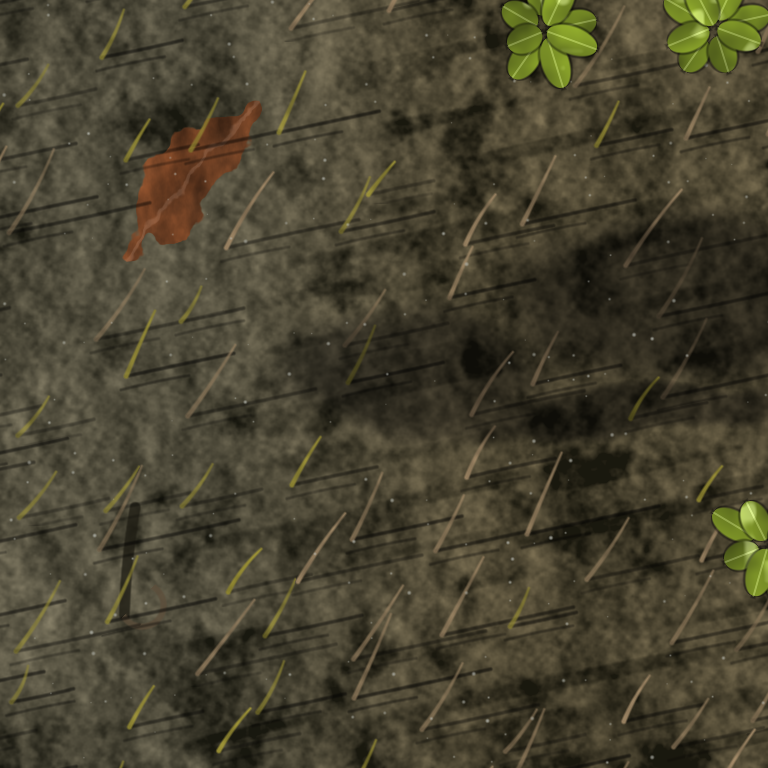
This texture is drawn by a WebGL 1 fragment shader. Its source:

```glsl
precision highp float;
// Wet mud flat seen from above: slanted thin shoots with long raking shadows,
// a rust dead leaf, green sprigs at the edges and a broad soft shade.
// Mud is layered value noise lit from the left; shoots are scattered on a grid.
uniform vec2 u_resolution;

#define MUD_DARK vec3(0.155, 0.145, 0.100)
#define MUD_LIGHT vec3(0.385, 0.355, 0.272)
#define STALK_TAN vec3(0.58, 0.49, 0.37)
#define STALK_YELLOW vec3(0.60, 0.56, 0.20)
#define LEAF_SHADE vec3(0.29, 0.34, 0.10)
#define LEAF_LIT vec3(0.55, 0.65, 0.17)
#define RUST vec3(0.47, 0.26, 0.14)
#define SHADOW_DIR vec2(0.978, 0.208)
#define CELL 0.105
#define RELIEF 2.3
#define SOFT 0.0018

float hash(vec2 p) {
  vec3 q = fract(p.xyx * vec3(0.1031, 0.1030, 0.0973));
  q += dot(q, q.yzx + 33.33);
  return fract((q.x + q.y) * q.z);
}

float noise(vec2 p) {
  vec2 i = floor(p), f = fract(p);
  f = f * f * (3.0 - 2.0 * f);
  return mix(mix(hash(i), hash(i + vec2(1.0, 0.0)), f.x),
             mix(hash(i + vec2(0.0, 1.0)), hash(i + vec2(1.0, 1.0)), f.x), f.y);
}

float fbm(vec2 p) {
  float sum = 0.0, amp = 0.52;
  for (int k = 0; k < 5; k++) {
    sum += amp * noise(p);
    p = mat2(1.6, 1.2, -1.2, 1.6) * p + 17.3;
    amp *= 0.5;
  }
  return sum;
}

float fill(float d) {
  float edge = max(SOFT, 0.7 / u_resolution.y);
  return 1.0 - smoothstep(-edge, edge, d);
}

// Position in a frame whose x axis follows dir
vec2 along(vec2 p, vec2 dir) {
  return vec2(dot(p, dir), dot(p, vec2(-dir.y, dir.x)));
}

// Distance to a bowed stroke of given length that starts at the frame origin
float stroke(vec2 q, float len, float bow) {
  float s = clamp(q.x / len, 0.0, 1.0);
  return length(vec2(q.x - s * len, q.y - bow * s * (1.0 - s)));
}

float blob(vec2 p, vec2 center, vec2 radii) {
  return 1.0 - smoothstep(0.65, 1.2, length((p - center) / radii));
}

vec3 mud(vec2 p) {
  float relief = fbm(p * 22.0 + SHADOW_DIR * 0.22) - fbm(p * 22.0);
  float tone = 0.73 + 1.0 * (fbm(p * 5.0) - 0.5) + RELIEF * relief;
  tone += 0.32 * (noise(p * 170.0) - 0.5) + 0.25 * (noise(p * 75.0) - 0.5);
  tone -= 0.55 * smoothstep(0.59, 0.74, fbm(p * 13.0 + 40.0));
  vec2 streak = along(p, SHADOW_DIR) * vec2(6.0, 48.0);
  float raked = smoothstep(0.25, 0.5, p.x + 0.4 * (0.6 - p.y));
  tone -= 0.38 * raked * smoothstep(0.6, 0.85, noise(streak));
  vec3 tint = mix(vec3(0.97, 1.0, 1.04), vec3(1.02, 1.0, 0.95), smoothstep(0.2, 0.7, p.x));
  return mix(MUD_DARK, MUD_LIGHT, max(tone, -0.25)) * tint;
}

// Shoots: all shadows are laid down first, then the stalks
vec3 shoots(vec3 col, vec2 p) {
  float shade = 0.0, cover = 0.0;
  vec3 stalk = STALK_TAN;
  for (int i = -2; i <= 0; i++) {
    for (int j = -1; j <= 0; j++) {
      vec2 id = floor(p / CELL) + vec2(float(i), float(j));
      float a = hash(id + 3.1), b = hash(id + 71.7), c = hash(id + 29.3);
      vec2 base = (id + 0.1 + 0.8 * vec2(a, b)) * CELL;
      float present = step(hash(id + 113.0), base.y > 0.55 ? 0.6 : 0.9);
      float angle = 1.03 + 0.28 * (b - 0.5);
      float len = 0.05 + 0.075 * c;
      vec2 q = along(p - base, vec2(cos(angle), sin(angle)));
      vec2 r = along(p - base, SHADOW_DIR);
      float dark = fill(stroke(r, 0.08 + 0.11 * c, 0.008 * (a - 0.5)) - 0.0022);
      dark = max(dark, 0.7 * fill(stroke(r + vec2(0.01, 0.016), 0.09, 0.004) - 0.0018));
      shade = max(shade, present * dark * (0.45 + 0.4 * b));
      float width = mix(0.0031, 0.0015, clamp(q.x / len, 0.0, 1.0));
      float m = present * fill(stroke(q, len, 0.03 * (a - 0.5)) - width) * (0.5 + 0.5 * a);
      float yellow = step(c, mix(0.8, 0.2, smoothstep(0.2, 0.7, base.x)));
      if (m > cover) {
        cover = m;
        stalk = mix(STALK_TAN, STALK_YELLOW, yellow) * (0.85 + 0.3 * noise(p * 90.0));
      }
    }
  }
  return mix(col * (1.0 - 0.62 * shade), stalk, cover);
}

vec3 deadLeaf(vec3 col, vec2 p) {
  vec2 q = along(p - vec2(0.245, 0.775), vec2(0.61, 0.79));
  q.y += 0.05 * (fbm(p * 16.0) - 0.5);
  float d = abs(q.y) - 0.041 * (1.0 - q.x * q.x / 0.0165) + 0.03 * (noise(p * 42.0) - 0.5);
  float vein = 1.0 - smoothstep(0.001, 0.004, abs(q.y));
  vec3 skin = RUST * (0.3 + 1.15 * fbm(p * vec2(38.0, 24.0))) + 0.09 * vein;
  return mix(col, skin, 0.92 * fill(d));
}

// Rosette of rounded glossy leaves
vec3 sprig(vec3 col, vec2 p, vec2 center, float seed) {
  for (int k = 0; k < 8; k++) {
    float n = float(k), r = hash(vec2(n, seed)), angle = n * 2.4 + seed;
    vec2 dir = vec2(cos(angle), sin(angle));
    float len = 0.045 + 0.025 * r;
    vec2 q = along(p - center - dir * 0.02 * (1.0 - n / 8.0), dir);
    float s = clamp(q.x / len, 0.0, 1.0);
    float d = max(abs(q.y) - 0.036 * sqrt(s * (1.0 - s)), abs(q.x - 0.5 * len) - 0.5 * len);
    float light = 0.25 + 0.55 * r + 14.0 * q.y + 0.35 * (noise(p * 60.0) - 0.5);
    vec3 skin = mix(LEAF_SHADE, LEAF_LIT, clamp(light, 0.0, 1.15));
    skin += 0.16 * (1.0 - smoothstep(0.0005, 0.002, abs(q.y)));
    skin += 0.25 * smoothstep(0.7, 0.9, noise(p * 45.0 + n));
    col = mix(col * (1.0 - 0.45 * fill(d - 0.003)), skin, fill(d));
  }
  return col;
}

void main() {
  vec2 p = gl_FragCoord.xy / u_resolution.y;
  vec3 col = deadLeaf(mud(p), p);
  // Curled dry stem
  vec2 curl = p - vec2(0.185, 0.212);
  float ring = abs(length(curl) - 0.028) - 0.004 + 0.006 * step(0.01, curl.y - curl.x);
  float stem = stroke(along(p - vec2(0.162, 0.2), vec2(0.1, 0.995)), 0.14, 0.01) - 0.007;
  col = mix(col, MUD_DARK * 0.8, 0.8 * fill(stem));
  col = mix(col, STALK_TAN * 0.62, 0.8 * fill(ring));
  col = shoots(col, p);
  // Broad soft shade
  vec2 w = p + 0.07 * (vec2(fbm(p * 7.0), fbm(p * 7.0 + 9.0)) - 0.5);
  float shade = max(blob(w, vec2(0.53, 0.52), vec2(0.18, 0.085)), blob(w, vec2(0.88, 0.61), vec2(0.23, 0.115)));
  shade = max(shade, blob(w, vec2(0.82, 0.465), vec2(0.28, 0.035)));
  col *= 1.0 - 0.43 * shade;
  // Wet glints
  vec2 cell = floor(p / 0.026), spot = fract(p / 0.026) - 0.5;
  float g = hash(cell + 7.0);
  spot -= 0.6 * (vec2(hash(cell), hash(cell + 51.0)) - 0.5);
  float glint = fill(length(spot) * 0.026 - 0.0022 * hash(cell + 5.0));
  col = mix(col, vec3(0.72, 0.73, 0.70), step(0.83, g) * (g - 0.5) * 1.5 * glint);
  // Sprigs on top
  col = sprig(col, p, vec2(0.71, 0.96), 1.7);
  col = sprig(col, p, vec2(0.93, 0.965), 4.1);
  col = sprig(col, p, vec2(1.0, 0.29), 2.6);
  gl_FragColor = vec4(clamp(col, 0.0, 1.0), 1.0);
}
```
